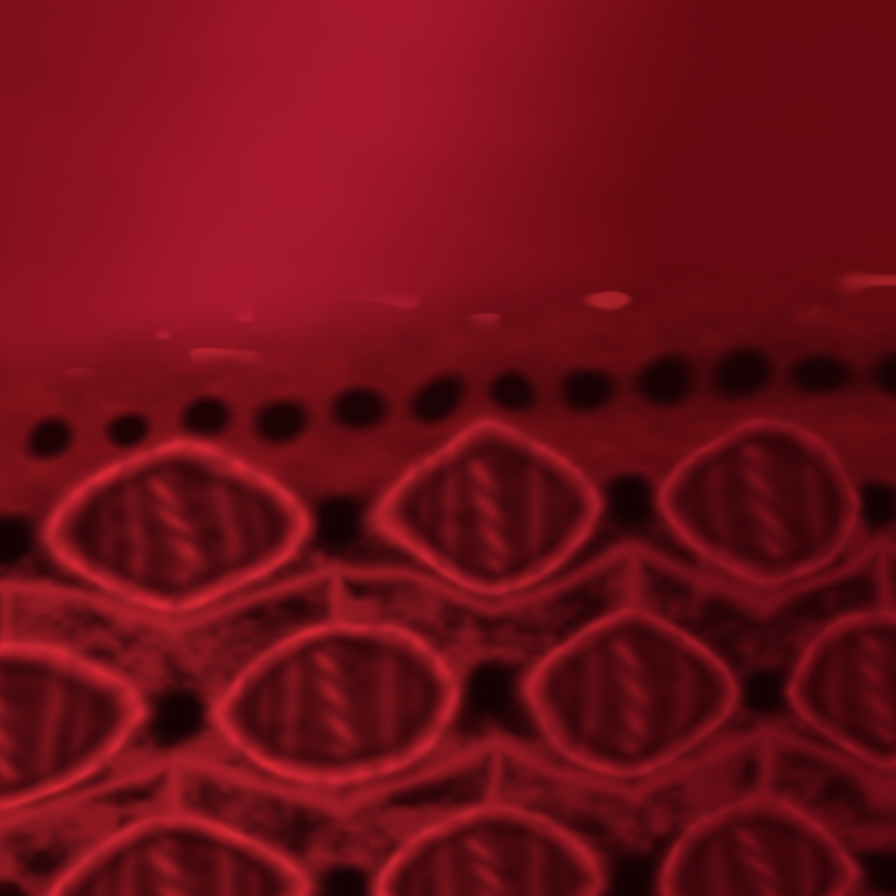
A three.js fragment shader for this texture:

```glsl
// Crimson cloth with a folded sheen above a band of openwork knitted lace.
varying vec2 vUv;

const vec3 SHADOW = vec3(0.13, 0.008, 0.02);
const vec3 DEEP = vec3(0.30, 0.028, 0.05);
const vec3 WINE = vec3(0.40, 0.032, 0.065);
const vec3 CRIMSON = vec3(0.65, 0.09, 0.18);
const vec3 SCARLET = vec3(0.62, 0.09, 0.11);
const float ROW_PITCH = 0.208;

float hash(vec2 p) {
  vec3 q = fract(vec3(p.xyx) * 0.1031);
  q += dot(q, q.yzx + 33.33);
  return fract((q.x + q.y) * q.z);
}

float noise(vec2 p) {
  vec2 i = floor(p), f = fract(p);
  f = f * f * (3.0 - 2.0 * f);
  float low = mix(hash(i), hash(i + vec2(1.0, 0.0)), f.x);
  float high = mix(hash(i + vec2(0.0, 1.0)), hash(i + vec2(1.0)), f.x);
  return mix(low, high, f.y);
}

float fbm(vec2 p) {
  return 0.55 * noise(p) + 0.3 * noise(p * 2.1 + 7.0) + 0.15 * noise(p * 4.3 + 19.0);
}

float segment(vec2 p, vec2 a, vec2 b) {
  vec2 d = b - a;
  return length(p - a - d * clamp(dot(p - a, d) / dot(d, d), 0.0, 1.0));
}

float bell(float d, float width) {
  return exp(-d * d / (width * width));
}

float blob(vec2 p, vec2 size) {
  return 1.0 - smoothstep(0.45, 1.25, length(p / size));
}

// Lace columns crowd together toward the right.
float columnAt(float x) {
  return (0.375 - sqrt(0.140625 - 0.096 * (x - 0.2))) / 0.048;
}

float eyeletHeight(float x) {
  return 0.50 + 0.13 * x - 0.045 * x * x;
}

vec3 cloth(vec2 p, float above) {
  float sheen = bell(p.x - 0.42 + 0.45 * (1.0 - p.y), 0.29);
  sheen += 0.28 * (1.0 - smoothstep(0.0, 0.55, p.x)) * (1.0 - sheen);
  sheen += 0.16 * (fbm(p * vec2(9.0, 14.0)) - 0.5);
  sheen -= 0.10 * bell(p.x - 0.76, 0.12);
  vec3 col = mix(WINE, CRIMSON, clamp(sheen, 0.0, 1.0));
  // Puckers gather where the cloth meets the lace.
  float gather = 1.0 - smoothstep(0.04, 0.15, above);
  float pucker = fbm(p * vec2(24.0, 42.0));
  vec3 hem = mix(DEEP, SCARLET, 0.2 + 0.5 * pucker - 0.25 * p.x);
  col = mix(col, hem, gather * 0.85);
  float fleck = smoothstep(0.66, 0.88, noise(p * vec2(22.0, 48.0) + 3.0));
  return col + vec3(0.24, 0.08, 0.09) * fleck * bell(above - 0.095, 0.022);
}

// Dark openings along the hem, wider on the right.
float eyelets(vec2 p, float above) {
  float k = floor((p.x - 0.06) / 0.0855 + 0.5);
  float size = 0.75 + 0.35 * hash(vec2(k, 4.0)) + 0.2 * p.x;
  vec2 q = vec2(p.x - 0.06 - k * 0.0855, above + 0.008 * (hash(vec2(k, 9.0)) - 0.5));
  return blob(q, vec2(0.031, 0.025) * size);
}

// Paints one lace motif; q is measured from its centre in canvas units.
vec3 motif(vec3 col, vec2 q, float pitch, float seed, vec3 yarn) {
  vec2 a = abs(q);
  vec2 r = pow(a / vec2(0.37 * pitch, 0.087), vec2(1.5));
  float n = pow(r.x + r.y, 1.0 / 1.5);
  float ring = (n - 1.0) * 0.1;
  float inside = 1.0 - smoothstep(-0.012, 0.004, ring);
  // Ribs and a twisted strand cross the opening.
  float ribs = bell(a.x - 0.052, 0.011) + 0.5 * bell(a.x - 0.084, 0.008);
  vec3 core = mix(SHADOW * 1.35, yarn, 0.14 + 0.30 * ribs + 0.18 * noise(q * 55.0 + seed));
  float twist = segment(q, vec2(-0.016, 0.055), vec2(0.006, -0.055));
  float braid = 0.62 + 0.22 * cos((q.y + q.x * 0.7) * 190.0 + seed);
  core = mix(core, yarn, bell(twist, 0.015) * braid);
  col = mix(col, core, inside);
  // Side gaps and the threads slung under each ring.
  vec2 gap = vec2(a.x - 0.5 * pitch, q.y);
  col = mix(col, SHADOW * 0.7, blob(gap, vec2(0.034, 0.033)));
  vec2 knot = vec2(0.5 * pitch, -0.052);
  float sling = segment(vec2(a.x, q.y), knot, vec2(0.0, -0.112));
  float stem = segment(vec2(a.x, q.y), knot, vec2(0.5 * pitch, -0.115));
  col = mix(col, yarn, 0.78 * bell(min(sling, stem), 0.011));
  float fibre = 0.82 + 0.3 * noise(q * 70.0 + seed);
  col = mix(col, SHADOW, 0.35 * bell(ring + 0.02, 0.010));
  col = mix(col, yarn * fibre, 0.95 * bell(ring, 0.0125));
  return col + vec3(0.13, 0.035, 0.04) * bell(ring - 0.003, 0.005) * fibre * yarn.r;
}

void main() {
  vec2 wobble = vec2(noise(vUv * 13.0), noise(vUv * 13.0 + 40.0)) - 0.5;
  vec2 p = vUv + 0.018 * wobble;
  float above = p.y - eyeletHeight(p.x);
  vec3 col = cloth(vUv, above);
  col = mix(col, SHADOW, 0.5 * bell(above, 0.035) * smoothstep(0.2, 1.0, p.x));
  col = mix(col, SHADOW * 0.75, 0.92 * eyelets(p, above));

  // Lace ground with small irregular openings.
  float u = columnAt(p.x);
  float v = (0.40 + 0.075 * p.x - 0.035 * p.x * p.x - p.y) / ROW_PITCH;
  float pitch = 0.375 - 0.048 * u;
  vec3 yarn = mix(vec3(0.69, 0.12, 0.165), vec3(0.47, 0.055, 0.10), smoothstep(0.3, 0.95, p.x));
  vec3 ground = mix(SHADOW, yarn, 0.1 + 0.65 * smoothstep(0.25, 0.8, fbm(p * vec2(20.0, 25.0))));
  col = mix(col, ground, smoothstep(-0.3, 0.05, v));

  // Two interleaved sets of motifs form the staggered rows.
  for (int i = 0; i < 2; i++) {
    float s = float(i);
    float row = max(2.0 * floor((v - s) * 0.5 + 0.5) + s, s);
    float column = floor(u - 0.5 * s + 0.5) + 0.5 * s;
    vec2 q = vec2((u - column) * pitch, (row - v) * ROW_PITCH);
    col = motif(col, q, pitch, row * 3.7 + column * 5.3, yarn);
  }
  gl_FragColor = vec4(clamp(col, 0.0, 1.0), 1.0);
}
```
